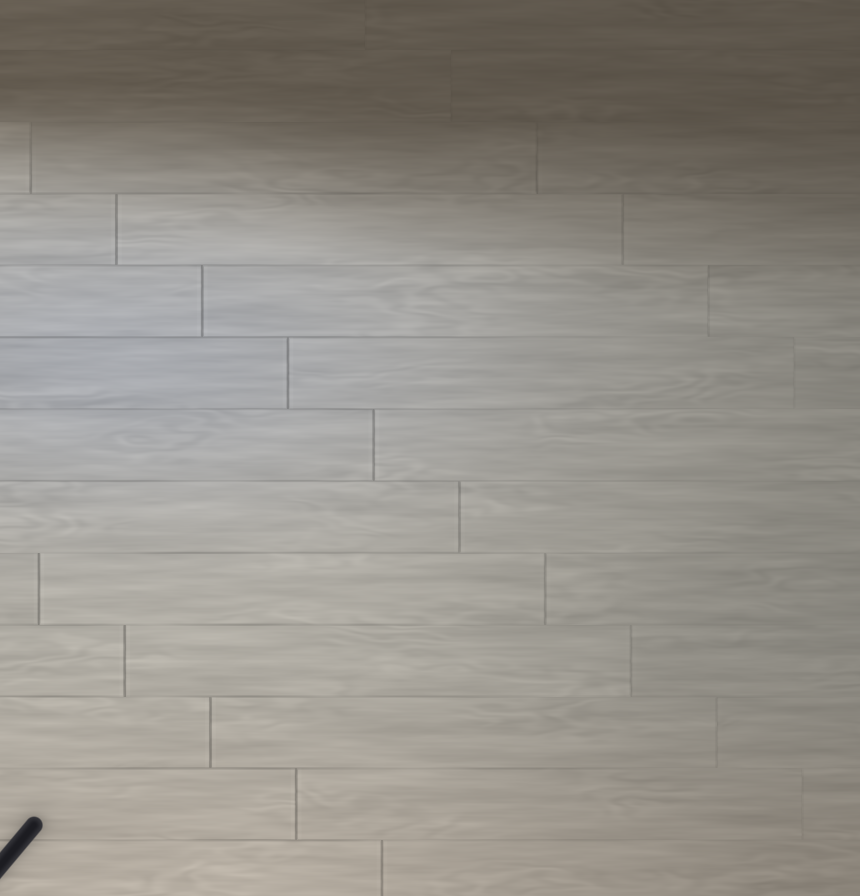
Give the GLSL for this texture, as a Shadertoy shader.

```glsl
float hash(vec2 p) {
    return fract(sin(dot(p, vec2(127.1, 311.7))) * 43758.545);
}

vec2 gradientAt(vec2 cell) {
    float angle = 6.2832 * hash(cell);
    return vec2(cos(angle), sin(angle));
}

float gradientNoise(vec2 p) {
    vec2 i = floor(p), f = fract(p);
    vec2 u = f * f * f * (f * (f * 6.0 - 15.0) + 10.0);
    vec2 e = vec2(0.0, 1.0);
    float low = mix(dot(gradientAt(i), f),
                    dot(gradientAt(i + e.yx), f - e.yx), u.x);
    float high = mix(dot(gradientAt(i + e.xy), f - e.xy),
                     dot(gradientAt(i + e.yy), f - e.yy), u.x);
    return mix(low, high, u.y);
}

float fbm(vec2 p) {
    float sum = 0.0, amplitude = 0.6;
    for (int i = 0; i < 4; i++) {
        sum += amplitude * gradientNoise(p);
        p = p * 2.03 + 17.3;
        amplitude *= 0.5;
    }
    return sum;
}

// Wood figure of one plank: long streaks plus warped growth rings
float woodGrain(vec2 p, vec2 plank) {
    vec2 q = p + 31.0 * vec2(hash(plank), hash(plank + 7.7));
    float streaks = fbm(q * vec2(5.0, 60.0));
    float fibres = gradientNoise(q * vec2(22.0, 240.0));
    float field = fbm(q * vec2(3.5, 14.0));
    float rings = sin(45.0 * field + 70.0 * q.y);
    float figured = smoothstep(-0.05, 0.3, gradientNoise(q * vec2(5.0, 20.0) + 4.0));
    return 0.085 * streaks + 0.018 * fibres + 0.016 * rings * figured;
}

float lineMask(float dist, float halfWidth, float px) {
    return 1.0 - smoothstep(halfWidth, halfWidth + 1.5 * px, dist);
}

float capsule(vec2 p, vec2 a, vec2 b, float radius) {
    vec2 ab = b - a;
    float t = clamp(dot(p - a, ab) / dot(ab, ab), 0.0, 1.0);
    return length(p - a - t * ab) - radius;
}

// Broad light across the floor, with a soft shadow along the top
vec3 floorLight(vec2 p) {
    vec3 lit = mix(vec3(0.69, 0.675, 0.64), vec3(0.53, 0.52, 0.49),
                   smoothstep(0.25, 1.05, p.x));
    vec2 glow = (p - vec2(0.12, 0.6)) / vec2(0.42, 0.17);
    lit += vec3(-0.025, 0.0, 0.055) * exp(-dot(glow, glow));
    lit += vec3(0.012, -0.005, -0.015) * smoothstep(0.3, 0.0, p.y);
    vec3 shade = mix(vec3(0.395, 0.363, 0.318), vec3(0.355, 0.327, 0.287), p.x);
    float edge = 0.83 - 0.09 * p.x - p.y + 0.025 * gradientNoise(p * vec2(3.0, 9.0));
    float softness = 0.09 + 0.05 * p.x;
    return mix(shade, lit, smoothstep(-softness, softness, edge));
}

void mainImage(out vec4 fragColor, in vec2 fragCoord) {
    float px = 1.0 / iResolution.y;
    vec2 p = fragCoord * px;

    // Plank rows, each shifted sideways by a constant step
    float rowHeight = 0.0802, plankLength = 0.565;
    float down = (0.784 - p.y) / rowHeight;
    float row = floor(down);
    float along = (p.x - 0.13 - 0.0957 * row) / plankLength;
    vec2 plank = vec2(floor(along), row);
    float seamDist = (0.5 - abs(fract(down) - 0.5)) * rowHeight;
    float jointDist = (0.5 - abs(fract(along) - 0.5)) * plankLength;

    // Grain and plank tint, weaker in the shadow
    vec3 color = floorLight(p);
    float strength = color.g / 0.66;
    float tint = 0.02 * (hash(plank + 3.1) - 0.5);
    color += (woodGrain(p, plank) + tint) * strength * vec3(1.0, 0.98, 0.94);

    // Seams fade towards the right and into the shadow
    float fade = smoothstep(1.0, 0.25, p.x) * smoothstep(0.9, 0.74, p.y);
    float wear = 0.6 + 0.8 * gradientNoise(vec2(p.x * 9.0, floor(down + 0.5) * 3.7));
    float seam = lineMask(seamDist, 0.0004, px) * (0.03 + 0.13 * fade) * wear;
    float joint = lineMask(jointDist, 0.0006, px) * (0.02 + 0.2 * fade);
    color *= 1.0 - max(seam, joint);
    color += 0.012 * fade * lineMask(abs(jointDist - 0.004), 0.001, px);

    // Dark rod in the lower left corner, with a soft contact shadow
    float rod = capsule(p, vec2(0.038, 0.079), vec2(-0.035, -0.008), 0.0095);
    color *= 1.0 - 0.15 * exp(-max(rod, 0.0) * 120.0);
    vec3 rodColor = mix(vec3(0.2, 0.2, 0.22), vec3(0.11, 0.11, 0.13),
                        smoothstep(0.0, -0.008, rod));
    color = mix(color, rodColor, 1.0 - smoothstep(-px, px, rod));

    fragColor = vec4(clamp(color, 0.0, 1.0), 1.0);
}
```
